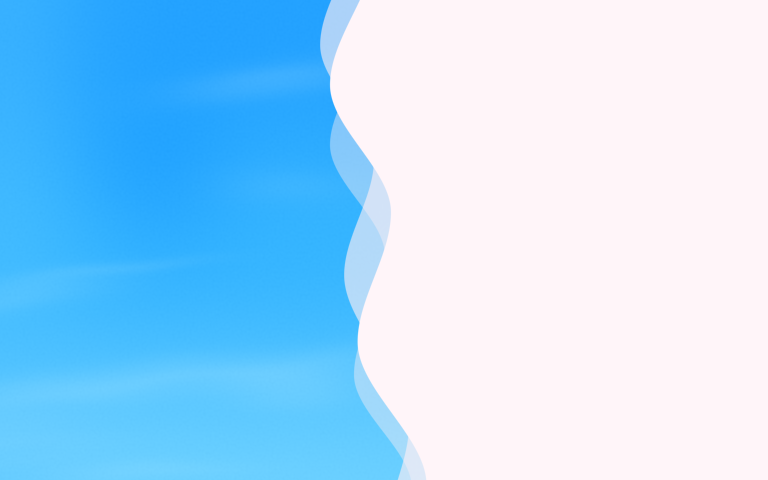
Give the GLSL for this background, as a Shadertoy shader.

```glsl
// Blue sky with thin clouds, bordered by a pale pink panel with wavy translucent veils.

// Lengths are in canvas heights, y points up.
const vec3 SKY_TOP = vec3(0.14, 0.635, 1.0);
const vec3 SKY_MIDDLE = vec3(0.21, 0.71, 1.0);
const vec3 SKY_BOTTOM = vec3(0.42, 0.815, 1.0);
const vec3 SKY_DEEP = vec3(0.11, 0.62, 1.0);
const vec3 SKY_LEFT = vec3(0.31, 0.76, 1.0);
const vec3 CLOUD_COLOR = vec3(0.85, 0.97, 1.0);
const vec3 VEIL_COLOR = vec3(1.0, 0.94, 0.96);
const vec3 PANEL_COLOR = vec3(1.0, 0.96, 0.975);

const float REAR_VEIL_ALPHA = 0.42;
const float FRONT_VEIL_ALPHA = 0.62;
const float LEFT_GLOW = 0.45;
const float DEEP_GLOW = 0.6;
const float WISP_WARP = 0.018;
const float GRAIN = 0.012;

// Turning points of each wavy edge, from top to bottom.
const int TURNS = 6;
const vec2 PANEL_EDGE[TURNS] = vec2[](
    vec2(0.785, 1.121), vec2(0.6875, 0.823), vec2(0.8145, 0.558),
    vec2(0.745, 0.2875), vec2(0.8885, -0.01), vec2(0.82, -0.2));
const vec2 FRONT_EDGE[TURNS] = vec2[](
    vec2(0.75, 1.177), vec2(0.667, 0.906), vec2(0.779, 0.667),
    vec2(0.717, 0.427), vec2(0.852, 0.115), vec2(0.802, -0.125));
const vec2 REAR_EDGE[TURNS] = vec2[](
    vec2(0.79, 1.177), vec2(0.765, 0.9375), vec2(0.6875, 0.698),
    vec2(0.802, 0.467), vec2(0.7375, 0.219), vec2(0.858, -0.017));

// Cloud wisps: centre and half size, then slope and strength.
const int WISPS = 8;
const vec4 WISP_BOX[WISPS] = vec4[](
    vec4(0.57, 0.833, 0.20, 0.032), vec4(0.60, 0.61, 0.15, 0.04),
    vec4(0.27, 0.443, 0.17, 0.013), vec4(0.03, 0.385, 0.20, 0.035),
    vec4(0.40, 0.215, 0.50, 0.035), vec4(0.625, 0.19, 0.15, 0.04),
    vec4(0.03, 0.08, 0.20, 0.10), vec4(0.33, 0.02, 0.20, 0.02));
const vec2 WISP_STYLE[WISPS] = vec2[](
    vec2(0.14, 0.14), vec2(-0.03, 0.07), vec2(0.10, 0.08), vec2(0.15, 0.12),
    vec2(0.10, 0.16), vec2(0.04, 0.12), vec2(0.0, 0.13), vec2(0.03, 0.07));

vec2 hashGradient(vec2 cell) {
    vec2 h = vec2(dot(cell, vec2(127.1, 311.7)), dot(cell, vec2(269.5, 183.3)));
    return 2.0 * fract(sin(h) * 43758.5) - 1.0;
}

float gradientNoise(vec2 p) {
    vec2 i = floor(p), f = fract(p);
    vec2 u = f * f * f * (f * (f * 6.0 - 15.0) + 10.0);
    vec2 e = vec2(0.0, 1.0);
    float low = mix(dot(hashGradient(i), f),
                    dot(hashGradient(i + e.yx), f - e.yx), u.x);
    float high = mix(dot(hashGradient(i + e.xy), f - e.xy),
                     dot(hashGradient(i + e.yy), f - e.yy), u.x);
    return mix(low, high, u.y);
}

// Horizontal position of a wavy edge at height y.
float edgeX(vec2 turns[TURNS], float y) {
    float x = turns[0].x;
    for (int i = 1; i < TURNS; i++) {
        vec2 a = turns[i - 1], b = turns[i];
        x += (b.x - a.x) * smoothstep(0.0, 1.0, (a.y - y) / (a.y - b.y));
    }
    return x;
}

// Smooth coverage of the area to the right of an edge.
float rightOf(vec2 turns[TURNS], vec2 p) {
    float pixel = 1.0 / iResolution.y;
    float slope = (edgeX(turns, p.y + pixel) - edgeX(turns, p.y - pixel)) / (2.0 * pixel);
    float dist = (p.x - edgeX(turns, p.y)) / sqrt(1.0 + slope * slope);
    return smoothstep(-0.75 * pixel, 0.75 * pixel, dist);
}

float cloudCover(vec2 p) {
    p.y += WISP_WARP * gradientNoise(p * vec2(4.0, 9.0));
    float cover = 0.0;
    for (int i = 0; i < WISPS; i++) {
        vec2 q = p - WISP_BOX[i].xy;
        q.y -= WISP_STYLE[i].x * q.x;
        q /= WISP_BOX[i].zw;
        cover += WISP_STYLE[i].y * exp(-dot(q, q));
    }
    float streaks = gradientNoise(vec2(p.x * 3.0, (p.y - 0.1 * p.x) * 30.0));
    return cover * (1.0 + 0.35 * streaks);
}

vec3 skyColor(vec2 p) {
    vec3 color = mix(SKY_MIDDLE, SKY_TOP, smoothstep(0.45, 0.95, p.y));
    color = mix(SKY_BOTTOM, color, smoothstep(-0.05, 0.5, p.y));
    color = mix(color, SKY_LEFT, LEFT_GLOW * exp(-pow(p.x / 0.2, 2.0)));
    vec2 deep = (p - vec2(0.33, 0.68)) / vec2(0.17, 0.2);
    color = mix(color, SKY_DEEP, DEEP_GLOW * exp(-dot(deep, deep)));
    color = mix(color, CLOUD_COLOR, cloudCover(p));
    return color + GRAIN * gradientNoise(p * 170.0);
}

void mainImage(out vec4 fragColor, in vec2 fragCoord) {
    vec2 p = fragCoord / iResolution.y;
    p.x *= 1.6 * iResolution.y / iResolution.x; // keep the layout at any aspect

    vec3 color = skyColor(p);
    color = mix(color, VEIL_COLOR, REAR_VEIL_ALPHA * rightOf(REAR_EDGE, p));
    color = mix(color, VEIL_COLOR, FRONT_VEIL_ALPHA * rightOf(FRONT_EDGE, p));
    color = mix(color, PANEL_COLOR, rightOf(PANEL_EDGE, p));
    fragColor = vec4(clamp(color, 0.0, 1.0), 1.0);
}
```
